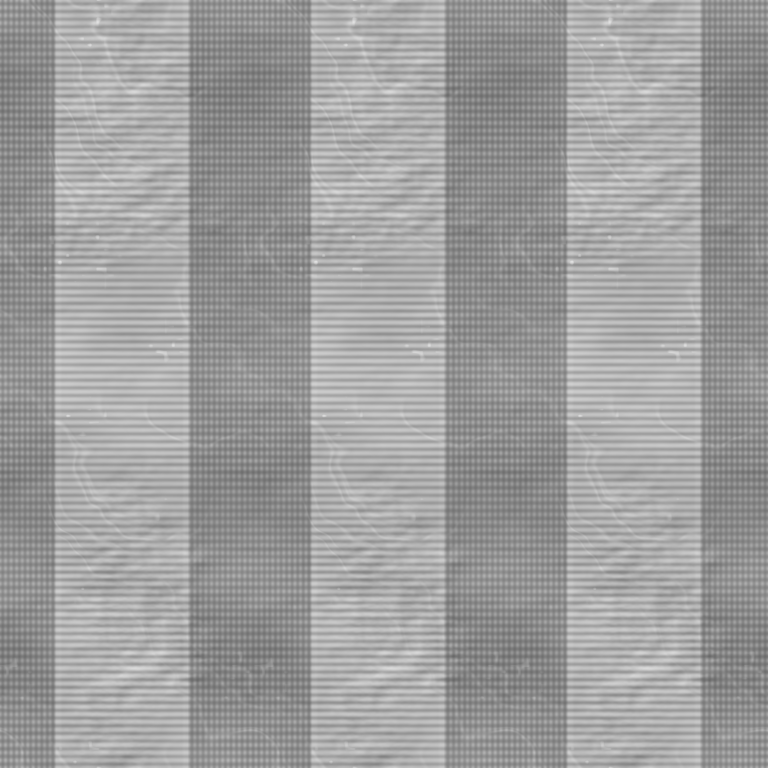
Reproduce this pattern procedurally as a WebGL 2 fragment shader.

```glsl
#version 300 es
precision highp float;

uniform vec2 u_resolution;
out vec4 fragColor;

const float TAU = 6.2831853;
const float STRIPES = 3.0;
const float ROWS = 100.0;
const float THREADS = 46.0; // vertical threads per stripe repeat
const vec2 LIGHT_SPAN = vec2(0.216, 0.738);
const float LIGHT_GRAY = 0.695;
const float DARK_GRAY = 0.55;

float hash(vec2 p) {
    return fract(sin(dot(p, vec2(127.1, 311.7))) * 43758.5453);
}

// Value noise on the unit square, wrapping after whole lattice cells
float wrapNoise(vec2 uv, vec2 cells, float seed) {
    vec2 p = uv * cells;
    vec2 i = floor(p);
    vec2 f = fract(p);
    f = f * f * (3.0 - 2.0 * f);
    vec2 a = mod(i, cells) + seed;
    vec2 b = mod(i + 1.0, cells) + seed;
    return mix(mix(hash(a), hash(vec2(b.x, a.y)), f.x),
               mix(hash(vec2(a.x, b.y)), hash(b), f.x), f.y);
}

float fbm(vec2 uv, vec2 cells, float seed) {
    float sum = 0.0;
    float weight = 0.5;
    for (int k = 0; k < 4; k++) {
        sum += weight * wrapNoise(uv, cells, seed + float(k) * 17.0);
        cells *= 2.0;
        weight *= 0.5;
    }
    return sum / 0.9375;
}

// Embossed fold: a bright line with a dark flank
float fold(float phase, float width) {
    float d = (fract(phase) - 0.5) / width;
    return (0.55 - d) * exp(-d * d);
}

// Slanted folds that appear only in scattered patches
float creases(vec2 uv) {
    float warp = fbm(uv, vec2(2.0, 6.0), 31.0);
    float total = 0.0;
    for (int k = 0; k < 3; k++) {
        float n = float(k);
        float phase = uv.x * (1.0 + n) + uv.y * (3.0 + 4.0 * n) + warp * (1.6 + n) + n * 0.37;
        float patches = wrapNoise(uv, vec2(3.0, 9.0), 50.0 + n * 13.0);
        total += fold(phase, 0.025 + 0.02 * n) * smoothstep(0.5, 0.85, patches);
    }
    return total;
}

// Small relief, lit from the upper left
float relief(vec2 uv) {
    vec2 cells = vec2(9.0, 48.0);
    vec2 toLight = vec2(-0.018, 0.006);
    float slope = fbm(uv, cells, 71.0) - fbm(uv + toLight, cells, 71.0);
    float patches = fbm(uv, vec2(2.0, 7.0), 83.0);
    return slope * (0.25 + smoothstep(0.42, 0.7, patches));
}

// Bright flecks along the folds
float glints(vec2 uv) {
    float grain = wrapNoise(uv, vec2(34.0, 120.0), 97.0);
    float patches = fbm(uv, vec2(3.0, 9.0), 109.0);
    return smoothstep(0.8, 1.0, grain) * smoothstep(0.58, 0.72, patches);
}

float stripeMask(float x, float soft) {
    return smoothstep(LIGHT_SPAN.x - soft, LIGHT_SPAN.x + soft, x)
         - smoothstep(LIGHT_SPAN.y - soft, LIGHT_SPAN.y + soft, x);
}

// Pale selvage line just inside each side of the light stripe
float stripeRim(float x) {
    float d = min(abs(x - LIGHT_SPAN.x - 0.012), abs(x - LIGHT_SPAN.y + 0.012));
    return 1.0 - smoothstep(0.004, 0.018, d);
}

// Ribs across the light stripe, a crossed grid in the dark one
float weave(vec2 uv, float light) {
    float rowWave = cos(TAU * uv.y * ROWS);
    float threadWave = cos(TAU * uv.x * THREADS);
    float ribs = 0.072 * rowWave - 0.012 * rowWave * rowWave;
    float grid = 0.042 * rowWave + 0.035 * threadWave + 0.012 * rowWave * threadWave;
    return mix(grid, ribs, light);
}

void main() {
    vec2 canvas = gl_FragCoord.xy / u_resolution;
    vec2 uv = vec2(fract(canvas.x * STRIPES), canvas.y);
    float soft = max(STRIPES / u_resolution.x, 0.006);
    float light = stripeMask(uv.x, soft);

    float gray = mix(DARK_GRAY, LIGHT_GRAY, light);
    float fade = 0.75 + 0.5 * wrapNoise(uv, vec2(3.0, 12.0), 5.0);
    gray += weave(uv, light) * fade;
    gray += 0.02 * stripeRim(uv.x) * light;

    // Cloudy shading and worn cloth
    gray += 0.13 * (fbm(uv, vec2(2.0, 8.0), 11.0) - 0.5);
    gray += 0.05 * (fbm(uv, vec2(4.0, 60.0), 23.0) - 0.5);
    gray += 0.055 * creases(uv) + 0.22 * relief(uv) + 0.12 * glints(uv);

    fragColor = vec4(vec3(clamp(gray, 0.0, 1.0)), 1.0);
}
```
